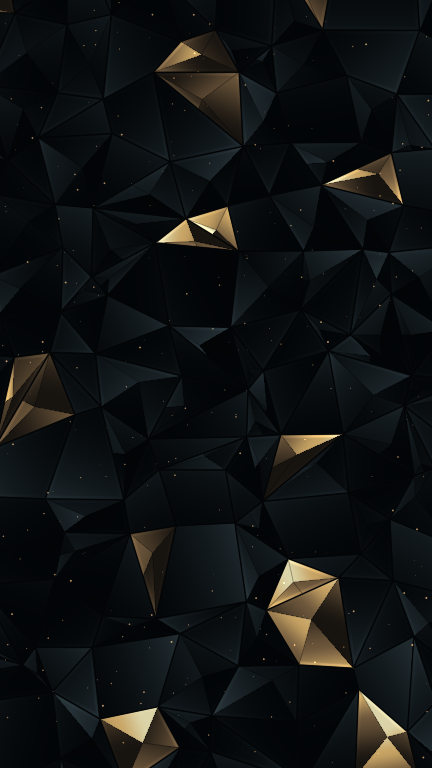
A Shadertoy shader for this background:

```glsl
// Dark low-poly relief with a few gold fans and scattered gold dust.
// A jittered grid is cut into quads and triangles; some rise into pyramids.
// Each facet is lit by its outward tilt, a random tone and a soft gradient.

#define GRID 7.6            // cells across the canvas width
#define JITTER 0.8          // vertex displacement, below 1
#define SEAM 0.003          // seam width, in canvas widths
#define QUAD_SHARE 0.6      // share of convex cells left uncut
#define PYRAMID_SHARE 0.42  // share of polygons raised to a pyramid
#define GOLD_PERIOD 11.0    // one vertex in this many carries a gold fan
#define DUST_SIZE 0.0019    // speck radius, in canvas widths
#define DUST_SHARE 0.3      // share of dust cells holding a speck
#define LIGHT_DIR vec2(-0.5, 0.866)

// Convex polygon; a triangle has d halfway between c and a
struct Facet { vec2 a, b, c, d; float inset; };

vec2 hash2(vec2 p) {
    vec3 q = fract(vec3(p.xyx) * vec3(0.1031, 0.1030, 0.0973));
    q += dot(q, q.yzx + 33.33);
    return fract((q.xx + q.yz) * q.zy);
}

float cross2(vec2 a, vec2 b) { return a.x * b.y - a.y * b.x; }

vec2 gridVertex(vec2 id) { return id + JITTER * (hash2(id + 41.0) - 0.5); }

float area(vec2 a, vec2 b, vec2 c) { return cross2(b - a, c - a); }

// Signed distance to the line a-b, positive on its left
float lineDist(vec2 p, vec2 a, vec2 b) {
    return cross2(b - a, p - a) / max(length(b - a), 0.001);
}

// Keep the polygon that holds p most deeply
void considerQuad(vec2 p, vec2 a, vec2 b, vec2 c, vec2 d, inout Facet best) {
    float inset = min(min(lineDist(p, a, b), lineDist(p, b, c)),
                      min(lineDist(p, c, d), lineDist(p, d, a)));
    if (inset > best.inset) best = Facet(a, b, c, d, inset);
}

void considerTriangle(vec2 p, vec2 a, vec2 b, vec2 c, inout Facet best) {
    considerQuad(p, a, b, c, 0.5 * (a + c), best);
}

Facet findPolygon(vec2 p) {
    Facet best = Facet(p, p, p, p, -9.0);
    for (int j = -1; j <= 1; j++)
    for (int i = -1; i <= 1; i++) {
        vec2 id = floor(p) + vec2(i, j);
        vec2 a = gridVertex(id), b = gridVertex(id + vec2(1, 0));
        vec2 c = gridVertex(id + 1.0), d = gridVertex(id + vec2(0, 1));
        float cutAC = min(area(a, b, c), area(a, c, d));
        float cutBD = min(area(b, c, d), area(b, d, a));
        if (min(cutAC, cutBD) > 0.2 && hash2(id + 200.0).x < QUAD_SHARE) {
            considerQuad(p, a, b, c, d, best);
        } else if (cutAC > cutBD) {
            considerTriangle(p, a, b, c, best);
            considerTriangle(p, a, c, d, best);
        } else {
            considerTriangle(p, b, c, d, best);
            considerTriangle(p, b, d, a, best);
        }
    }
    return best;
}

// Gold strength of a polygon inside the fan of one vertex
float goldFan(vec2 vertex, vec2 center) {
    vec2 id = floor(vertex + 0.5);
    if (mod(3.0 * id.x + id.y, GOLD_PERIOD) > 0.5) return 0.0;
    vec2 h = hash2(id + 7.0);
    float angle = 6.2832 * h.x;
    float facing = dot(normalize(center - vertex), vec2(cos(angle), sin(angle)));
    return step(mix(0.7, 0.92, h.y), facing) * mix(0.55, 1.0, fract(h.x * 9.0 + h.y));
}

vec3 goldTone(float t) {
    vec3 col = mix(vec3(0.09, 0.075, 0.06), vec3(0.44, 0.35, 0.24), smoothstep(0.1, 0.52, t));
    col = mix(col, vec3(0.78, 0.64, 0.39), smoothstep(0.45, 0.66, t));
    return mix(col, vec3(0.86, 0.83, 0.66), smoothstep(0.64, 0.82, t));
}

vec3 dust(vec2 p) {
    vec3 sum = vec3(0.0);
    for (float k = 0.0; k < 2.0; k++) {
        float cells = 13.0 + 6.0 * k;
        vec2 q = p * cells + 17.0 * k, id = floor(q), pick = hash2(id + 150.0);
        float r = length(q - id - mix(vec2(0.1), vec2(0.9), hash2(id + 90.0))) / cells;
        float size = DUST_SIZE * mix(0.7, 1.3, pick.y * pick.y);
        float speck = 1.0 - smoothstep(0.3 * size, 1.5 * size, r);
        float power = step(pick.x, DUST_SHARE) * mix(0.2, 0.85, pick.y * pick.y);
        sum += speck * power * vec3(0.85, 0.64, 0.4);
    }
    return sum;
}

void mainImage(out vec4 fragColor, in vec2 fragCoord) {
    vec2 uv = fragCoord / iResolution.x, p = uv * GRID + 3.0;

    // Base polygon and its gold strength
    Facet base = findPolygon(p);
    vec2 center = 0.25 * (base.a + base.b + base.c + base.d);
    float gold = max(goldFan(base.a, center), max(goldFan(base.b, center), goldFan(base.c, center)));
    vec2 seed = hash2(floor(center * 64.0));

    // Raise some polygons, and all gold ones, to a pyramid
    Facet facet = base;
    if (gold > 0.0 || seed.x < PYRAMID_SHARE) {
        vec4 w = vec4(hash2(floor(center * 32.0) + 5.0), seed.y, 0.5) + 0.25;
        vec2 apex = (w.x * base.a + w.y * base.b + w.z * base.c + w.w * base.d) / dot(w, vec4(1.0));
        facet.inset = -9.0;
        considerTriangle(p, base.a, base.b, apex, facet);
        considerTriangle(p, base.b, base.c, apex, facet);
        considerTriangle(p, base.c, base.d, apex, facet);
        considerTriangle(p, base.d, base.a, apex, facet);
    }

    // Light from the facet tilt, a random tone and a gradient
    vec2 mid = 0.25 * (facet.a + facet.b + facet.c + facet.d), tilt = mid - center;
    vec2 tone = hash2(floor(mid * 64.0) + 11.0);
    float lit = 0.5 + 0.5 * dot(tilt / (length(tilt) + 0.04), LIGHT_DIR);
    float spin = 6.2832 * tone.y;
    float shade = 0.55 * tone.x + 0.45 * lit + 0.35 * dot(p - mid, vec2(cos(spin), sin(spin)));
    shade = clamp(shade, 0.0, 1.0);

    // Slate facets under slow pools of shadow
    float pool = 0.9 + 0.25 * sin(3.1 * uv.x + 2.3 * uv.y) * sin(4.3 * uv.y - 2.0 * uv.x + 1.0);
    vec3 col = mix(vec3(0.006, 0.016, 0.025), vec3(0.135, 0.18, 0.2), pow(shade, 2.5) * pool);
    if (gold > 0.0) col = goldTone((0.5 + 1.4 * (shade - 0.5)) * gold);

    // Lit bevel, dark seams and finer creases
    float rim = base.inset / GRID, crease = facet.inset / GRID;
    float bevel = (rim - 1.7 * SEAM) / SEAM;
    col *= 1.0 + 0.3 * tone.y * exp(-bevel * bevel);
    col *= mix(0.7, 1.0, smoothstep(0.0, 0.8 * SEAM, crease));
    col = mix(vec3(0.008, 0.014, 0.018), col, smoothstep(0.0, SEAM, rim));
    fragColor = vec4(min(col + dust(uv), 1.0), 1.0);
}
```
